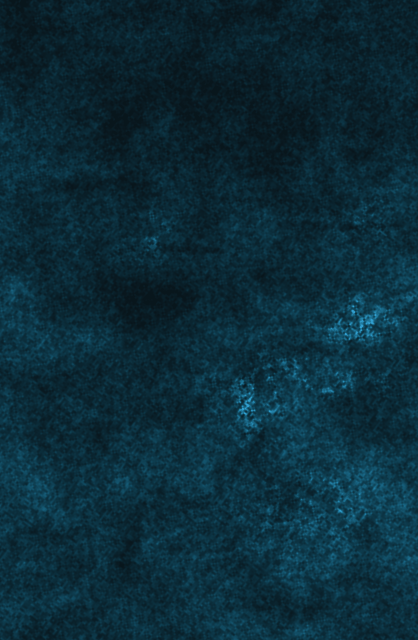
This texture is drawn by a Shadertoy shader. Its source:

```glsl
float hash(vec2 cell) {
    uvec2 q = uvec2(ivec2(cell)) * uvec2(1597334673u, 3812015801u);
    uint h = (q.x ^ q.y) * 1597334673u;
    h = (h ^ (h >> 15)) * 2246822519u;
    h ^= h >> 13;
    return float(h >> 8) / 16777216.0;
}

float noise(vec2 p) {
    vec2 cell = floor(p), f = fract(p);
    f = f * f * (3.0 - 2.0 * f);
    return mix(mix(hash(cell), hash(cell + vec2(1, 0)), f.x),
               mix(hash(cell + vec2(0, 1)), hash(cell + vec2(1, 1)), f.x), f.y);
}

float fbm(vec2 p) {
    float sum = 0.0, weight = 0.5;
    for (int i = 0; i < 5; i++) {
        sum += weight * noise(p);
        p = mat2(1.6, 1.2, -1.2, 1.6) * p + 17.3;
        weight *= 0.55;
    }
    return sum / 1.055;
}

// Soft elliptical spot: centre in xy, radii in zw
float spot(vec2 p, vec4 area) {
    vec2 d = (p - area.xy) / area.zw;
    return exp(-dot(d, d));
}

void mainImage(out vec4 fragColor, in vec2 fragCoord) {
    vec2 p = fragCoord / iResolution.y;
    vec2 warp = vec2(fbm(p * 9.0 + 3.0), fbm(p * 9.0 + 41.0)) - 0.5;
    vec2 q = p + 0.09 * warp;

    // Worn cloth: broad clouds, blotches, faint horizontal weave
    float clouds = fbm(q * 5.0 + 8.0) - 0.5;
    float blotches = fbm(q * 19.0 + 60.0) - 0.5;
    float weave = noise(q * vec2(28.0, 130.0)) - 0.5;
    float shade = mix(0.2, -0.22, smoothstep(0.0, 0.9, p.y));
    shade += 0.85 * clouds + 0.95 * blotches + 0.14 * weave;

    // Fine nap
    mat2 tilt = mat2(0.8, 0.6, -0.6, 0.8);
    float nap = noise(tilt * p * 310.0) - 0.5;
    float coarseNap = noise(tilt * p * 150.0 + 90.0) - 0.5;
    shade += 0.55 * nap + 0.38 * coarseNap;

    // Patches where the pile catches light
    vec4 lit[6] = vec4[6](
        vec4(0.56, 0.50, 0.06, 0.035), vec4(0.53, 0.41, 0.08, 0.03),
        vec4(0.40, 0.37, 0.04, 0.05), vec4(0.58, 0.66, 0.03, 0.03),
        vec4(0.22, 0.62, 0.035, 0.03), vec4(0.50, 0.20, 0.12, 0.06));
    float glow = 0.0;
    for (int i = 0; i < 6; i++)
        glow += spot(q, lit[i]) * (i < 3 ? 1.0 : 0.5);
    float worn = smoothstep(0.38, 0.7, fbm(p * 42.0 + 25.0));
    shade += glow * worn * (0.65 + 1.1 * nap + 0.9 * coarseNap);
    shade += 0.12 * glow;

    // Dark hollows and thin creases
    vec4 folds[6] = vec4[6](
        vec4(0.10, 0.37, 0.08, 0.05), vec4(0.27, 0.54, 0.12, 0.06),
        vec4(0.28, 0.605, 0.07, 0.008), vec4(0.49, 0.455, 0.08, 0.01),
        vec4(0.52, 0.645, 0.12, 0.005), vec4(0.12, 0.71, 0.10, 0.012));
    vec2 creased = p + vec2(0.05, 0.03) * warp;
    for (int i = 0; i < 6; i++)
        shade -= 0.3 * spot(creased, folds[i]);

    // Teal ramp, bluer and paler in the highlights
    float tone = clamp(0.17 * exp(shade), 0.085, 0.62);
    vec3 teal = vec3(0.03 + 0.42 * tone * tone, tone, 1.3 * tone);
    fragColor = vec4(teal, 1.0);
}
```
